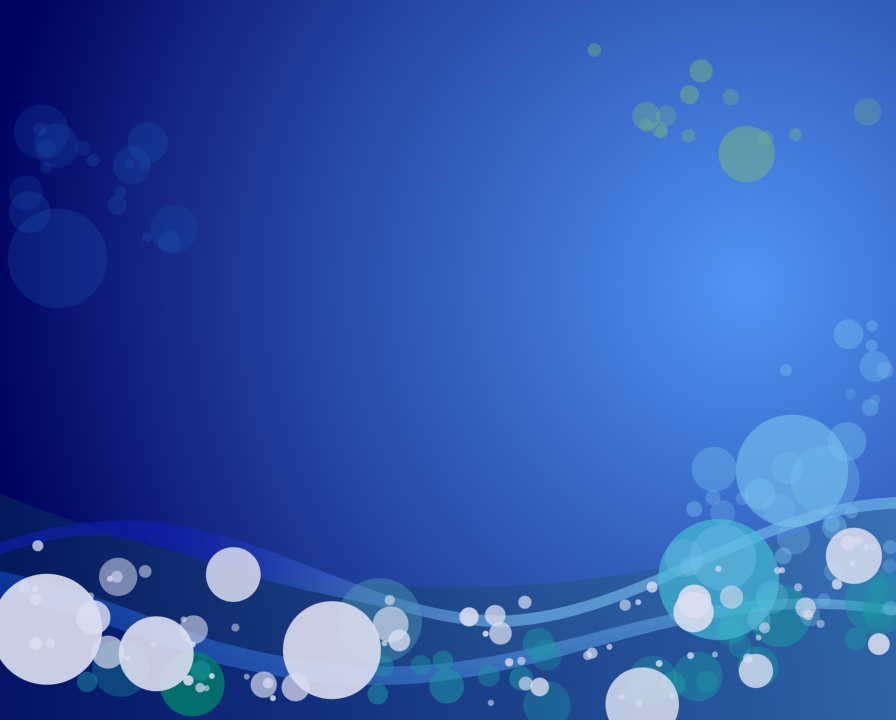
A Shadertoy shader for this background:

```glsl
// Blue radial glow above flowing ribbons, with drifts of translucent discs.
#define GLOW_CENTER vec2(1.036, 0.604)
#define GLOW_REACH 1.07
#define GLOW_COLOR vec3(0.32, 0.58, 0.96)
#define MID_COLOR vec3(0.14, 0.27, 0.63)
#define EDGE_COLOR vec3(0.0, 0.0, 0.37)
#define PEARL vec3(0.86, 0.87, 0.94)
#define TEAL vec3(0.10, 0.62, 0.65)
#define SKY vec3(0.47, 0.76, 0.93)
#define LIME vec3(0.47, 0.72, 0.48)
#define VALLEY_X 0.63
#define VALLEY_BEND 0.33

// Four random values from one number.
vec4 hash4(float n) {
    vec4 q = fract(vec4(n) * vec4(0.1031, 0.1030, 0.0973, 0.1099));
    q += dot(q, q.wzxy + 33.33);
    return fract((q.xxyz + q.yzzw) * q.zywx);
}

// Smooth coverage of the inside of a signed distance.
float cover(float d) {
    float soft = 0.8 / iResolution.y;
    return 1.0 - smoothstep(-soft, soft, d);
}

void disc(inout vec3 col, vec2 p, vec2 center, float radius, vec3 tint, float alpha) {
    col = mix(col, tint, alpha * cover(length(p - center) - radius));
}

float valley(float x) {
    float dx = x - VALLEY_X;
    return VALLEY_BEND * dx * dx;
}

// Random discs in a box; lift makes the box follow the valley.
void scatter(inout vec3 col, vec2 p, int count, float seed, vec2 corner, vec2 size,
             vec2 radii, float lift, vec3 tint, float alpha) {
    for (int i = 0; i < count; i++) {
        vec4 h = hash4(float(i) * 7.31 + seed);
        vec2 center = corner + h.xy * size;
        center.y += lift * valley(center.x);
        float radius = mix(radii.x, radii.y, h.z * h.z * h.z);
        disc(col, p, center, radius, tint, alpha * mix(0.55, 1.0, h.w));
    }
}

vec3 backdrop(vec2 p) {
    float t = length(p - GLOW_CENTER) / GLOW_REACH;
    vec3 col = mix(GLOW_COLOR, MID_COLOR, clamp(t / 0.58, 0.0, 1.0));
    return mix(col, EDGE_COLOR, clamp((t - 0.58) / 0.42, 0.0, 1.0));
}

// Dark water below the valley and two bright ribbons across it.
void waves(inout vec3 col, vec2 p) {
    float across = clamp(p.x / 1.243, 0.0, 1.0);
    vec3 water = mix(vec3(0.02, 0.11, 0.36), vec3(0.22, 0.45, 0.70), across);
    col = mix(col, water, 0.85 * cover(p.y - 0.184 - valley(p.x)));

    float upper = 0.211 + 0.066 * cos(5.9 * (p.x - 0.17)) + 0.06 * max(p.x - 0.7, 0.0);
    float lower = 0.1115 - 0.05 * cos(5.3 * (p.x - 0.53)) + 0.1 * max(0.3 - p.x, 0.0);
    vec3 ribbon = mix(vec3(0.05, 0.12, 0.68), vec3(0.45, 0.72, 0.92),
                      smoothstep(0.2, 0.75, p.x));
    float upperWidth = 0.008 + 0.014 * smoothstep(0.25, 0.0, abs(p.x - 0.33));
    float lowerWidth = 0.018 - 0.012 * across;

    vec3 deep = mix(vec3(0.01, 0.06, 0.42), vec3(0.16, 0.36, 0.62), across);
    col = mix(col, deep, 0.6 * cover(p.y - lower));
    col = mix(col, ribbon, 0.65 * cover(abs(p.y - upper + upperWidth) - upperWidth));
    vec3 lowRibbon = mix(vec3(0.06, 0.28, 0.75), SKY, across);
    col = mix(col, lowRibbon, 0.6 * cover(abs(p.y - lower) - lowerWidth));
}

void mainImage(out vec4 fragColor, in vec2 fragCoord) {
    vec2 p = fragCoord / iResolution.y;
    vec3 col = backdrop(p);
    waves(col, p);

    // Faint blue drift, upper left
    vec3 faint = vec3(0.10, 0.36, 0.72);
    disc(col, p, vec2(0.080, 0.641), 0.069, faint, 0.25);
    scatter(col, p, 18, 3.0, vec2(0.0, 0.66), vec2(0.25, 0.21), vec2(0.007, 0.04), 0.0, faint, 0.27);

    // Green drift, upper right
    disc(col, p, vec2(1.037, 0.786), 0.039, LIME, 0.5);
    scatter(col, p, 13, 41.0, vec2(0.80, 0.76), vec2(0.42, 0.19), vec2(0.009, 0.031), 0.0, LIME, 0.5);

    // Teal discs along the water
    disc(col, p, vec2(0.527, 0.138), 0.059, vec3(0.30, 0.60, 0.72), 0.45);
    disc(col, p, vec2(0.267, 0.050), 0.045, vec3(0.0, 0.52, 0.42), 0.75);
    scatter(col, p, 30, 97.0, vec2(0.12, 0.0), vec2(1.12, 0.15), vec2(0.014, 0.05), 0.6, TEAL, 0.5);

    // Pale cyan drift, right side
    disc(col, p, vec2(1.100, 0.346), 0.078, SKY, 0.6);
    disc(col, p, vec2(0.998, 0.195), 0.084, vec3(0.27, 0.75, 0.84), 0.65);
    scatter(col, p, 26, 151.0, vec2(0.95, 0.14), vec2(0.29, 0.25), vec2(0.009, 0.05), 0.0, SKY, 0.45);
    scatter(col, p, 9, 211.0, vec2(1.05, 0.42), vec2(0.19, 0.13), vec2(0.007, 0.025), 0.0, SKY, 0.4);

    // Pearl discs, large then small
    disc(col, p, vec2(0.065, 0.126), 0.077, PEARL, 0.92);
    disc(col, p, vec2(0.217, 0.092), 0.052, PEARL, 0.9);
    disc(col, p, vec2(0.324, 0.202), 0.038, PEARL, 0.85);
    disc(col, p, vec2(0.461, 0.097), 0.068, PEARL, 0.9);
    disc(col, p, vec2(0.892, 0.022), 0.051, PEARL, 0.85);
    disc(col, p, vec2(1.186, 0.228), 0.039, PEARL, 0.85);
    scatter(col, p, 75, 307.0, vec2(0.0, 0.0), vec2(1.24, 0.17), vec2(0.004, 0.028), 0.9, PEARL, 0.9);

    fragColor = vec4(col, 1.0);
}
```
